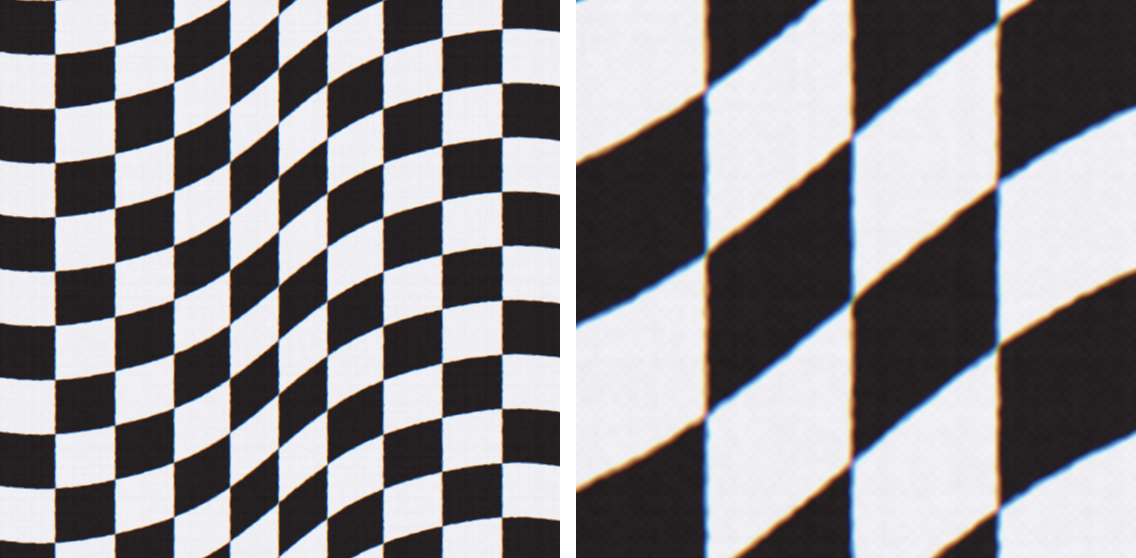
Left, the full canvas; right, a detail of the centre.
A WebGL 1 fragment shader for this pattern:

```glsl
precision highp float;

// A waving black and white checker cloth. Columns narrow towards a central
// fold while the rows ride an S-shaped swell; the red and blue inks are
// slightly out of register, and a fine weave roughens edges and fills.

uniform vec2 u_resolution;

const float TAU = 6.2831853;
const vec2 FOLD_CENTER = vec2(0.4977, 0.5847);
const float ROWS = 10.285;
const float THREADS = 170.0;
const vec3 BLACK_INK = vec3(0.142, 0.126, 0.132);
const vec3 WHITE_CLOTH = vec3(0.935, 0.935, 0.955);

float hash(vec2 p) {
  return fract(sin(dot(p, vec2(127.1, 311.7))) * 43758.5453);
}

float valueNoise(vec2 p) {
  vec2 cell = floor(p);
  vec2 f = fract(p);
  f = f * f * (3.0 - 2.0 * f);
  float low = mix(hash(cell), hash(cell + vec2(1.0, 0.0)), f.x);
  float high = mix(hash(cell + vec2(0.0, 1.0)), hash(cell + 1.0), f.x);
  return mix(low, high, f.y);
}

// Column count from the fold: denser near it, even further out.
float foldColumns(float x) {
  float d = abs(x);
  return sign(x) * (9.3 * d + 0.29 * (1.0 - exp(-d / 0.08)));
}

// Height of the swell, in rows.
float swell(float x) {
  float a = 3.696 * x;
  return 1.825 * sin(a) + 0.12 * sin(3.0 * a) + 0.035 * sin(5.0 * a);
}

// Checker coordinates: each integer is a cell border.
vec2 clothGrid(vec2 uv) {
  vec2 d = uv - FOLD_CENTER;
  return vec2(foldColumns(d.x), d.y * ROWS - swell(d.x));
}

// Triangle wave: positive in even cells, negative in odd ones.
vec2 stripeDistance(vec2 grid) {
  return abs(mod(grid - 0.5, 2.0) - 1.0) - 0.5;
}

// Ink coverage, with borders softened by a constant canvas width.
float checkerInk(vec2 uv, float softness) {
  const float STEP = 0.001;
  vec2 grid = clothGrid(uv);
  vec2 dx = (clothGrid(uv + vec2(STEP, 0.0)) - grid) / STEP;
  vec2 dy = (clothGrid(uv + vec2(0.0, STEP)) - grid) / STEP;
  vec2 slope = sqrt(dx * dx + dy * dy);
  vec2 side = clamp(stripeDistance(grid) / (slope * softness), -1.0, 1.0);
  return 0.5 + 0.5 * side.x * side.y;
}

// Interlaced threads, each with its own slight tone.
float weave(vec2 uv) {
  vec2 thread = uv * THREADS;
  float interlace = sin(thread.x * TAU) * sin(thread.y * TAU);
  float warp = hash(vec2(floor(thread.x), 3.0)) - 0.5;
  float weft = hash(vec2(7.0, floor(thread.y))) - 0.5;
  float grain = valueNoise(thread * 1.5) - 0.5;
  return 0.006 * interlace + 0.008 * (warp + weft) + 0.018 * grain;
}

void main() {
  vec2 uv = gl_FragCoord.xy / u_resolution;
  float softness = max(0.0021, 1.0 / u_resolution.x);

  // Ragged print edge
  vec2 rag = vec2(valueNoise(uv * 150.0), valueNoise(uv * 150.0 + 41.0)) - 0.5;
  vec2 p = uv + 0.0014 * rag;

  // Red lies down and right of green, blue up and left
  vec2 misprint = vec2(0.0011, -0.0006);
  vec3 ink = vec3(checkerInk(p - misprint, softness),
                  checkerInk(p, softness),
                  checkerInk(p + misprint, softness));

  vec3 color = mix(WHITE_CLOTH, BLACK_INK, ink) + weave(uv);
  gl_FragColor = vec4(clamp(color, 0.0, 1.0), 1.0);
}
```
